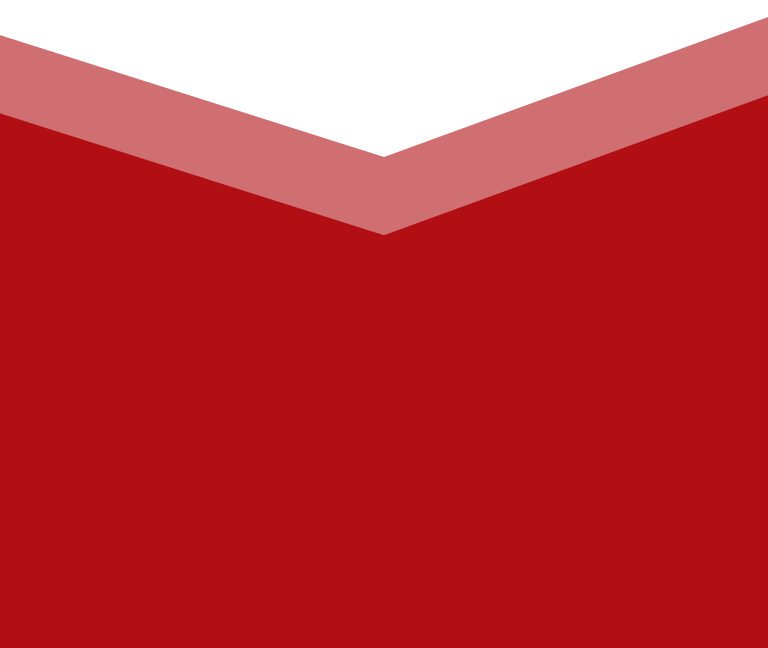
This background is drawn by a Shadertoy shader. Its source:

```glsl
const vec3 RED = vec3(0.694, 0.059, 0.078);
const vec3 WHITE = vec3(1.0);
const float BAND_TINT = 0.4;      // share of white in the pale band

// Heights and positions as fractions of the canvas
const float FOLD_X = 0.5;
const float FOLD_Y = 0.7577;
const float LEFT_Y = 0.9458;
const float RIGHT_Y = 0.9737;
const float BAND_HEIGHT = 0.1207;

// Height of the upper V-shaped edge at x
float foldEdge(float x) {
    float leftArm = mix(LEFT_Y, FOLD_Y, x / FOLD_X);
    float rightArm = mix(FOLD_Y, RIGHT_Y, (x - FOLD_X) / (1.0 - FOLD_X));
    return max(leftArm, rightArm);
}

// Coverage of the area above an edge, softened over one pixel
float above(float heightOverEdge) {
    return clamp(heightOverEdge * iResolution.y + 0.5, 0.0, 1.0);
}

void mainImage(out vec4 fragColor, in vec2 fragCoord) {
    vec2 uv = fragCoord / iResolution.xy;
    float height = uv.y - foldEdge(uv.x);

    // Red field, pale band, then the white top
    vec3 color = mix(RED, mix(RED, WHITE, BAND_TINT), above(height + BAND_HEIGHT));
    color = mix(color, WHITE, above(height));

    fragColor = vec4(color, 1.0);
}
```
